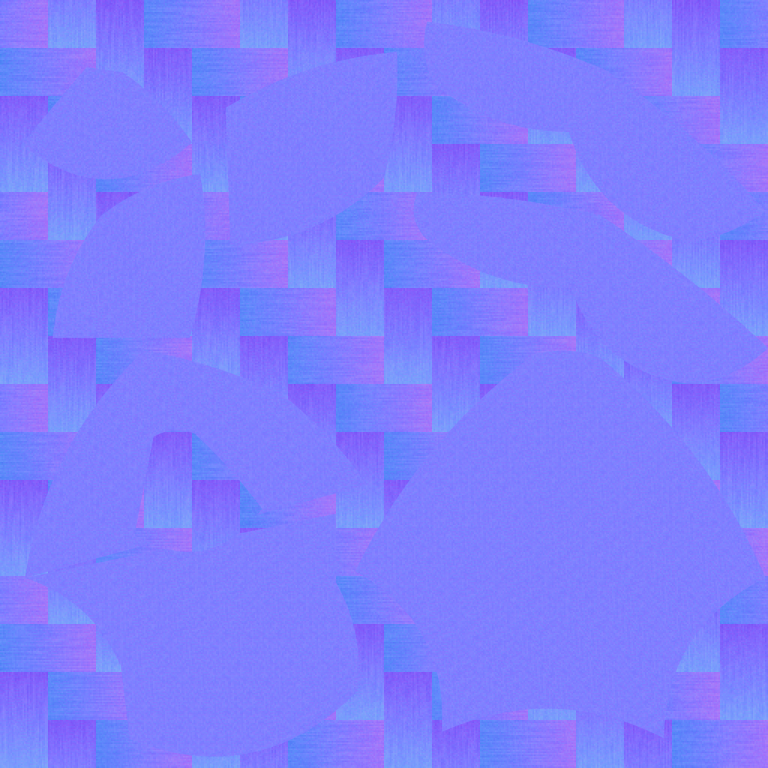
Give the GLSL for this texture map, as a Shadertoy shader.

```glsl
// Tangent-space normal map of a 16 by 16 twill basket weave, partly covered by flat grainy patches.

float hash(vec2 p) {
    return fract(sin(dot(p, vec2(127.1, 311.7))) * 43758.5453);
}

float valueNoise(vec2 p) {
    vec2 i = floor(p), f = fract(p);
    f = f * f * (3.0 - 2.0 * f);
    return mix(mix(hash(i), hash(i + vec2(1, 0)), f.x),
               mix(hash(i + vec2(0, 1)), hash(i + vec2(1, 1)), f.x), f.y);
}

// Signed distance to a side that bows outward by the given bulge
float bowedSide(vec2 p, vec2 a, vec2 b, float bulge) {
    vec2 side = b - a;
    float t = clamp(dot(p - a, side) / dot(side, side), 0.0, 1.0);
    vec2 outward = normalize(vec2(side.y, -side.x));
    return dot(p - a, outward) - bulge * 4.0 * t * (1.0 - t);
}

// Four-sided shape, corners clockwise, with one bulge per side
float bowedQuad(vec2 p, vec2 a, vec2 b, vec2 c, vec2 d, vec4 bulge) {
    return max(max(bowedSide(p, a, b, bulge.x), bowedSide(p, b, c, bulge.y)),
               max(bowedSide(p, c, d, bulge.z), bowedSide(p, d, a, bulge.w)));
}

// Distance to the flat patches, in weave cells with y pointing down
float flatPatches(vec2 p) {
    // fan, leaf and wedge
    float d = bowedQuad(p, vec2(0.45, 3.0), vec2(1.8, 1.4), vec2(2.55, 1.5), vec2(4.0, 2.97), vec4(0, 0, 0.1, 0.75));
    d = min(d, bowedQuad(p, vec2(4.8, 5.1), vec2(4.7, 2.25), vec2(8.27, 1.08), vec2(8.0, 3.7), vec4(0, 0.22, 0.1, 0.35)));
    d = min(d, bowedQuad(p, vec2(1.1, 7.04), vec2(2.1, 4.5), vec2(4.17, 3.62), vec2(3.95, 7.04), vec4(0.2, 0.15, 0.2, 0)));
    // two curved bands
    d = min(d, bowedQuad(p, vec2(9.1, 1.8), vec2(8.9, 0.45), vec2(12.7, 1.5), vec2(11.85, 2.75), vec4(0.15, 0.15, 0.3, 0.25)));
    d = min(d, bowedQuad(p, vec2(11.85, 2.75), vec2(12.6, 1.45), vec2(15.95, 4.4), vec2(14.4, 5.04), vec4(0.3, 0.15, 0.1, 0.5)));
    d = min(d, bowedQuad(p, vec2(8.85, 4.95), vec2(8.7, 4.0), vec2(12.5, 4.48), vec2(11.95, 6.0), vec4(0.15, 0.1, 0.3, 0.3)));
    d = min(d, bowedQuad(p, vec2(11.9, 6.0), vec2(12.5, 4.48), vec2(16.0, 7.25), vec2(14.4, 8.0), vec4(0.3, 0.1, 0.15, 0.5)));
    // large left patch with its opening
    d = min(d, bowedQuad(p, vec2(0.52, 12.04), vec2(3.0, 7.3), vec2(5.85, 8.2), vec2(7.65, 10.1), vec4(0.45, 0.1, 0.1, 0)));
    d = min(d, bowedQuad(p, vec2(0.52, 12.04), vec2(7.0, 10.7), vec2(7.0, 12.3), vec2(2.5, 13.85), vec4(0, 0, 0, -0.3)));
    d = min(d, bowedQuad(p, vec2(2.7, 15.4), vec2(2.45, 13.3), vec2(6.98, 12.1), vec2(7.44, 14.4), vec4(0, 0.2, 0.2, 0.8)));
    d = max(d, -bowedQuad(p, vec2(2.8, 11.15), vec2(3.2, 9.1), vec2(4.05, 9.03), vec2(5.46, 10.6), vec4(0, 0.1, 0.05, 0.6)));
    // large right patch
    d = min(d, bowedQuad(p, vec2(7.4, 11.9), vec2(11.1, 7.4), vec2(12.5, 7.45), vec2(15.95, 12.04), vec4(0.35, 0.12, 0.35, 0.1)));
    d = min(d, bowedQuad(p, vec2(9.2, 15.25), vec2(7.4, 11.9), vec2(15.95, 12.04), vec2(13.83, 15.38), vec4(-0.6, 0.1, -0.6, -0.55)));
    return d;
}

// Surface tilt of the strips: each spans two cells and every row steps one cell sideways
vec2 weaveTilt(vec2 p) {
    vec2 cell = floor(p), local = p - cell;
    float phase = mod(cell.x - cell.y + 1.0, 4.0);
    bool horizontal = phase < 1.5;
    float along = horizontal ? (phase + local.x) * 0.5 : (3.0 - phase + local.y) * 0.5;
    vec2 fibre = horizontal ? p : p.yx;
    float streak = valueNoise(vec2(fibre.x * 2.5, floor(fibre.y * 32.0))) - 0.5;
    vec2 tilt = horizontal ? vec2(mix(-0.29, 0.27, along), mix(0.06, -0.08, along))
                           : vec2(mix(0.02, -0.04, along), mix(-0.27, 0.24, along));
    return tilt + streak * (horizontal ? vec2(0.12, 0.08) : vec2(0.08, 0.1));
}

void mainImage(out vec4 fragColor, in vec2 fragCoord) {
    float pixel = 16.0 / iResolution.y;
    vec3 color = vec3(0);
    // Four samples per pixel smooth the strip edges
    for (int i = 0; i < 4; i++) {
        vec2 offset = vec2(i % 2, i / 2) * 0.5 - 0.25;
        vec2 uv = (fragCoord + offset) / iResolution.xy;
        vec2 p = vec2(uv.x, 1.0 - uv.y) * 16.0;
        float cover = smoothstep(pixel, -pixel, flatPatches(p) * 2.0);
        vec2 speck = floor(p * 32.0);
        vec2 grain = vec2(hash(speck), hash(speck + 71.3)) - 0.5;
        vec2 tilt = mix(weaveTilt(p), vec2(0), cover) + grain * 0.12;
        color += 0.5 + 0.5 * vec3(tilt, sqrt(1.0 - dot(tilt, tilt)));
    }
    fragColor = vec4(color / 4.0, 1.0);
}
```
